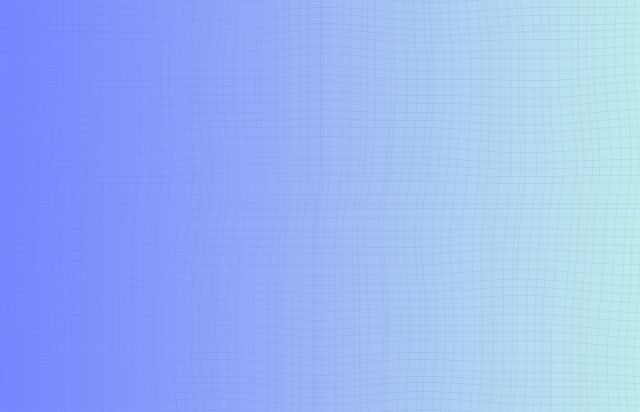
Give the GLSL for this background, as a Shadertoy shader.

```glsl
const vec3 PERIWINKLE = vec3(0.470, 0.525, 1.000);
const vec3 SKY = vec3(0.607, 0.715, 0.965);
const vec3 AQUA = vec3(0.750, 0.920, 0.930);
const vec3 LINE_COLOR = vec3(0.30, 0.40, 0.66);

float hash(float n) {
    return fract(sin(n * 91.73) * 4375.85);
}

// Three-stop ramp that lingers at both ends
vec3 ramp(float t) {
    float x = clamp(t, 0.0, 1.0);
    float eased = mix(x, smoothstep(0.0, 1.0, x), 0.32);
    vec3 leftHalf = mix(PERIWINKLE, SKY, min(eased * 2.0, 1.0));
    return mix(leftHalf, AQUA, max(eased * 2.0 - 1.0, 0.0));
}

// Layered sines bend the mesh, resting on the mirror axis
float bend(float along, float across, float seed) {
    float wave = 0.007 * sin(along * 7.0 + across * 5.0 + seed)
               + 0.003 * sin(along * 15.0 - across * 9.0 + seed * 2.3);
    return wave * smoothstep(0.0, 0.14, across);
}

// Distance to the nearest of a set of unevenly spaced lines
float lineDistance(float x, float spacing, float seed) {
    float cell = floor(x / spacing);
    float nearest = spacing;
    for (int i = -1; i <= 1; i++) {
        float id = cell + float(i);
        float center = (id + 0.5 + 0.7 * (hash(id + seed) - 0.5)) * spacing;
        nearest = min(nearest, abs(x - center));
    }
    return nearest;
}

// Coverage of a thin line, kept faint when narrower than a pixel
float stroke(float dist, float width, float pixel) {
    float coverage = clamp((0.5 * (width + pixel) - dist) / pixel, 0.0, 1.0);
    return coverage * min(1.0, width / pixel);
}

void mainImage(out vec4 fragColor, in vec2 fragCoord) {
    vec2 uv = fragCoord / iResolution.xy;
    float pixel = 1.0 / iResolution.y;
    vec2 centered = (fragCoord - 0.5 * iResolution.xy) * pixel;

    // Mirror the mesh about both axes, with a slightly leaning upright fold
    float lean = 0.004 + 0.018 * smoothstep(-0.12, 0.12, centered.y) - 0.009;
    vec2 folded = abs(centered - vec2(lean, 0.0));
    vec2 warped = folded + vec2(bend(folded.y, folded.x, 1.2),
                                bend(folded.x, folded.y, 3.6));

    // Background with soft vertical bands and a faint crease
    float bands = 0.004 * sin(uv.x * 70.0 + 1.0);
    float crease = 0.008 * exp(-folded.x * 14.0) * sign(centered.x - lean);
    vec3 color = ramp(uv.x + bands + crease);

    // Fine woven lines
    float width = 0.0020;
    float columns = stroke(lineDistance(warped.x, 0.0225, 7.0), width, pixel);
    float rows = stroke(lineDistance(warped.y, 0.0215, 31.0), width, pixel);
    color = mix(color, LINE_COLOR, 0.12 * columns);
    color = mix(color, LINE_COLOR, 0.14 * rows);

    fragColor = vec4(color, 1.0);
}
```
